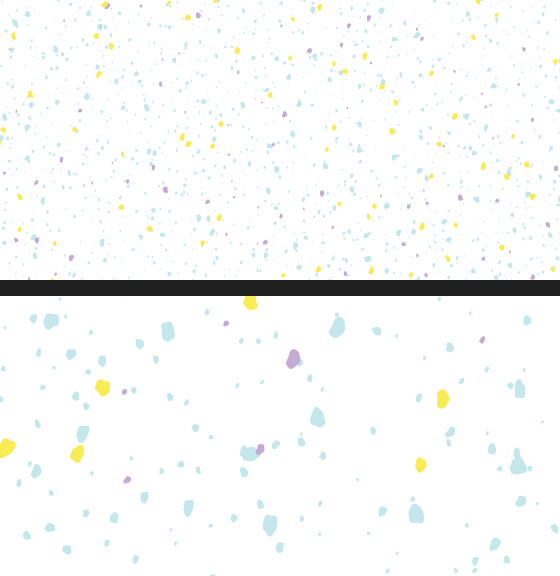
Top, the full canvas; bottom, a detail of the centre.
Give the GLSL for this pattern, as a Shadertoy shader.

```glsl
const vec3 PAPER  = vec3(1.0);
const vec3 AQUA   = vec3(0.765, 0.905, 0.92);
const vec3 LILAC  = vec3(0.77, 0.665, 0.83);
const vec3 YELLOW = vec3(0.975, 0.925, 0.32);

// Four random values per cell
vec4 hash4(vec2 cell, float seed) {
    vec4 p = fract(vec4(cell.xyxy + seed * 7.31) * vec4(0.1031, 0.1030, 0.0973, 0.1099));
    p += dot(p, p.wzxy + 33.33);
    return fract((p.xxyz + p.yzzw) * p.zywx);
}

mat2 rotation(float angle) {
    float c = cos(angle), s = sin(angle);
    return mat2(c, -s, s, c);
}

// Approximate distance to a tall pebble with an uneven rim
float pebble(vec2 p, float radius, float stretch, float tilt, float phase) {
    p = rotation(tilt) * p * vec2(stretch, 1.0 / stretch);
    float angle = atan(p.y, p.x);
    float rim = 1.0 + 0.10 * sin(2.0 * angle + phase)
                    + 0.08 * sin(3.0 * angle + phase * 2.3)
                    + 0.05 * sin(5.0 * angle - phase * 1.7);
    vec2 a = abs(p);
    float squarish = pow(a.x * a.x * a.x + a.y * a.y * a.y + 1e-12, 1.0 / 3.0);
    return mix(length(p), squarish, 0.6) - radius * rim;
}

// Coverage of one layer: at most one pebble per jittered cell
float scatter(vec2 uv, float cells, float share, vec2 radii, float skew, float seed) {
    vec2 home = floor(uv * cells);
    float nearest = 1.0;
    for (int y = -1; y <= 1; y++) {
        for (int x = -1; x <= 1; x++) {
            vec2 cell = home + vec2(x, y);
            vec4 place = hash4(cell + 17.0, seed);
            vec4 form = hash4(cell + 59.0, seed + 3.7);
            if (place.z > share) continue;
            vec2 center = (cell + place.xy) / cells;
            float radius = mix(radii.x, radii.y, pow(form.x, skew));
            float stretch = mix(1.02, 1.28, form.y);
            float tilt = mix(-0.65, 0.35, form.z);
            nearest = min(nearest, pebble(uv - center, radius, stretch, tilt, 6.2832 * form.w));
        }
    }
    float pixel = 1.0 / iResolution.y;
    return 1.0 - smoothstep(-0.6 * pixel, 0.6 * pixel, nearest);
}

void mainImage(out vec4 fragColor, in vec2 fragCoord) {
    vec2 uv = fragCoord / iResolution.y;
    vec3 color = PAPER;

    // Fine and larger aqua grains
    color = mix(color, AQUA, scatter(uv, 26.0, 0.68, vec2(0.0017, 0.0056), 1.6, 1.0));
    color = mix(color, AQUA, scatter(uv, 11.0, 0.55, vec2(0.0060, 0.0106), 1.3, 2.0));

    // Sparse accents
    color = mix(color, LILAC, scatter(uv, 8.0, 0.52, vec2(0.0028, 0.0098), 1.2, 5.0));
    color = mix(color, YELLOW, scatter(uv, 8.0, 0.50, vec2(0.0066, 0.0104), 1.0, 9.0));

    fragColor = vec4(color, 1.0);
}
```
